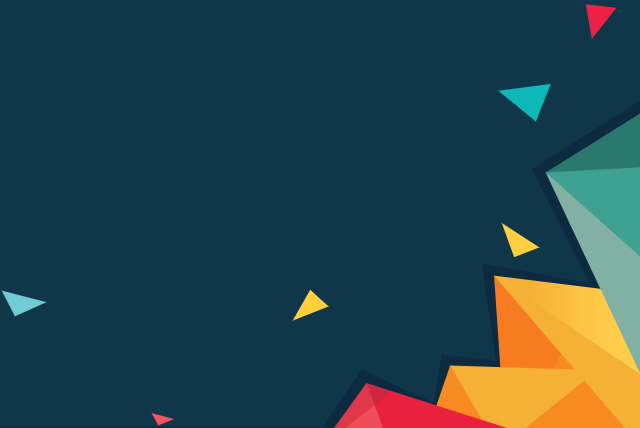
Reproduce this background procedurally as a Shadertoy shader.

```glsl
// Faceted crystals rising in the lower right corner, with loose shards on deep navy.

// Canvas units: x runs 0 to 1.5, y runs 0 to 1.
const vec2 CANVAS = vec2(1.5, 1.0);

const vec3 NAVY = vec3(0.063, 0.212, 0.290);
const vec3 SHADOW = vec3(0.050, 0.170, 0.250);
const vec3 PINE = vec3(0.165, 0.475, 0.435);
const vec3 JADE = vec3(0.245, 0.630, 0.570);
const vec3 SAGE = vec3(0.510, 0.690, 0.640);
const vec3 AMBER = vec3(0.960, 0.690, 0.210);
const vec3 GOLD = vec3(1.000, 0.800, 0.290);
const vec3 ORANGE = vec3(0.970, 0.545, 0.130);
const vec3 RUST = vec3(0.970, 0.485, 0.130);
const vec3 RED = vec3(0.915, 0.130, 0.245);
const vec3 WINE = vec3(0.820, 0.150, 0.250);
const vec3 ROSE = vec3(0.880, 0.220, 0.285);
const vec3 CORAL = vec3(0.940, 0.300, 0.350);
const float BASE_STRIP = 0.004;

// Crystals as triangles, apex first, back to front: large amber, small amber, red, green.
const int CRYSTALS = 4;
const vec2 CRYSTAL[12] = vec2[12](
    vec2(1.158, 0.356), vec2(1.700, 0.289), vec2(1.251, -1.00),
    vec2(1.055, 0.146), vec2(1.400, 0.135), vec2(0.919, -0.25),
    vec2(0.859, 0.105), vec2(1.817, -0.20), vec2(0.638, -0.20),
    vec2(1.279, 0.597), vec2(1.600, 0.797), vec2(1.600, -0.084));
const vec2 OUTLINE[12] = vec2[12](
    vec2(1.129, 0.385), vec2(1.700, 0.281), vec2(1.330, -1.00),
    vec2(1.035, 0.171), vec2(1.400, 0.134), vec2(0.963, -0.25),
    vec2(0.848, 0.136), vec2(1.591, -0.20), vec2(0.616, -0.20),
    vec2(1.246, 0.605), vec2(1.600, 0.828), vec2(1.655, -0.20));

// Loose shards
const int SHARDS = 6;
const vec2 SHARD[18] = vec2[18](
    vec2(1.373, 0.990), vec2(1.445, 0.982), vec2(1.387, 0.909),
    vec2(1.168, 0.788), vec2(1.291, 0.804), vec2(1.256, 0.716),
    vec2(1.176, 0.479), vec2(1.264, 0.422), vec2(1.205, 0.399),
    vec2(0.727, 0.323), vec2(0.770, 0.284), vec2(0.686, 0.251),
    vec2(0.004, 0.321), vec2(0.109, 0.294), vec2(0.035, 0.261),
    vec2(0.355, 0.035), vec2(0.408, 0.021), vec2(0.371, 0.006));
const vec3 SHARD_COLOR[6] = vec3[6](
    vec3(0.93, 0.13, 0.28), vec3(0.06, 0.72, 0.72), vec3(1.00, 0.81, 0.25),
    vec3(1.00, 0.81, 0.25), vec3(0.44, 0.80, 0.83), vec3(0.94, 0.33, 0.40));

// Signed distance to the line a-b, negative on the right of its heading
float lineDistance(vec2 p, vec2 a, vec2 b) {
    vec2 dir = normalize(b - a);
    return dir.x * (p.y - a.y) - dir.y * (p.x - a.x);
}

float coverage(float d) {
    return clamp(0.5 - d * iResolution.y, 0.0, 1.0);
}

// Smooth half-plane: 1 on the right of the heading a to b
float rightOf(vec2 p, vec2 a, vec2 b) {
    return coverage(lineDistance(p, a, b));
}

// Filled triangle with corners in clockwise order
float triangle(vec2 p, vec2 a, vec2 b, vec2 c) {
    float d = max(lineDistance(p, a, b), lineDistance(p, b, c));
    return coverage(max(d, lineDistance(p, c, a)));
}

vec3 largeAmberFacets(vec2 p, vec2 apex) {
    vec3 top = mix(AMBER, GOLD, smoothstep(1.20, 1.45, p.x));
    vec3 lower = mix(ORANGE, RUST, rightOf(p, vec2(1.314, 0.171), vec2(1.221, 0.0)));
    vec3 col = mix(top, AMBER, rightOf(p, apex, vec2(1.5, 0.126)));
    return mix(col, lower, rightOf(p, apex, vec2(1.465, 0.0)));
}

vec3 smallAmberFacets(vec2 p, vec2 apex) {
    return mix(AMBER, ORANGE, rightOf(p, apex, vec2(1.141, 0.0)));
}

vec3 redFacets(vec2 p, vec2 apex) {
    float west = rightOf(p, apex, vec2(0.898, 0.0));
    float low = rightOf(p, vec2(0.809, 0.0), vec2(0.914, 0.082));
    return mix(mix(WINE, ROSE, west), mix(RED, CORAL, west), low);
}

vec3 greenFacets(vec2 p, vec2 apex) {
    vec3 col = mix(PINE, JADE, rightOf(p, apex, vec2(1.5, 0.609)));
    return mix(col, SAGE, rightOf(p, apex, vec2(1.5, 0.401)));
}

vec3 facets(int i, vec2 p, vec2 apex) {
    if (i == 0) return largeAmberFacets(p, apex);
    if (i == 1) return smallAmberFacets(p, apex);
    if (i == 2) return redFacets(p, apex);
    return greenFacets(p, apex);
}

void mainImage(out vec4 fragColor, in vec2 fragCoord) {
    vec2 p = fragCoord / iResolution.xy * CANVAS;
    vec3 col = mix(NAVY, SHADOW, coverage(p.y - BASE_STRIP));

    // Dark outline behind the crystals
    float outline = 0.0;
    for (int i = 0; i < CRYSTALS; i++) {
        int k = 3 * i;
        outline = max(outline, triangle(p, OUTLINE[k], OUTLINE[k + 1], OUTLINE[k + 2]));
    }
    col = mix(col, SHADOW, outline);

    // Crystals
    for (int i = 0; i < CRYSTALS; i++) {
        int k = 3 * i;
        float mask = triangle(p, CRYSTAL[k], CRYSTAL[k + 1], CRYSTAL[k + 2]);
        col = mix(col, facets(i, p, CRYSTAL[k]), mask);
    }

    // Shards
    for (int i = 0; i < SHARDS; i++) {
        int k = 3 * i;
        col = mix(col, SHARD_COLOR[i], triangle(p, SHARD[k], SHARD[k + 1], SHARD[k + 2]));
    }

    fragColor = vec4(col, 1.0);
}
```
